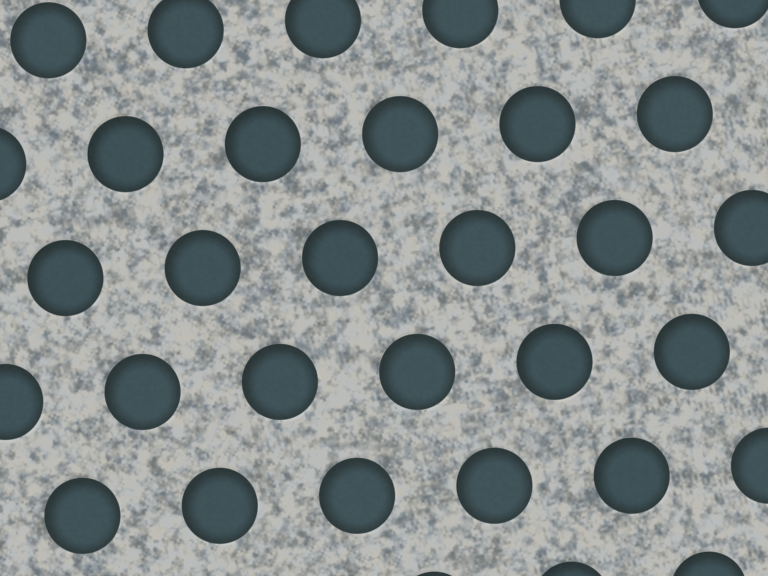
Reproduce this pattern procedurally as a WebGL 2 fragment shader.

```glsl
#version 300 es
precision highp float;
// Speckled grey sheet perforated by a slightly tilted lattice of dark round holes.

#define STEP_ACROSS vec2(0.2384, 0.0174)
#define STEP_DOWN vec2(0.1340, -0.1977)
#define LATTICE_ORIGIN vec2(0.5903, 0.5521)
#define HOLE_RADIUS 0.0660
#define EDGE_SOFTNESS 0.0016
#define GRAIN_SCALE 52.0
#define SHEET_LIGHT vec3(0.735, 0.738, 0.722)
#define SHEET_DARK vec3(0.430, 0.460, 0.475)
#define HOLE_CENTRE vec3(0.245, 0.322, 0.342)
#define HOLE_EDGE vec3(0.170, 0.212, 0.218)

uniform vec2 u_resolution;
out vec4 fragColor;

float hash(vec2 p) {
    return fract(sin(dot(p, vec2(127.1, 311.7))) * 43758.5453);
}

float valueNoise(vec2 p) {
    vec2 cell = floor(p);
    vec2 f = fract(p);
    f = f * f * (3.0 - 2.0 * f);
    float low = mix(hash(cell), hash(cell + vec2(1.0, 0.0)), f.x);
    float high = mix(hash(cell + vec2(0.0, 1.0)), hash(cell + vec2(1.0)), f.x);
    return mix(low, high, f.y);
}

// Three octaves, each rotated to hide the noise grid.
float grain(vec2 p) {
    const mat2 turn = mat2(0.8, 0.6, -0.6, 0.8);
    float sum = 0.0;
    float weight = 0.40;
    p *= GRAIN_SCALE;
    for (int i = 0; i < 3; i++) {
        sum += weight * valueNoise(p);
        p = turn * p * 2.0 + 17.3;
        weight *= 0.82;
    }
    return sum;
}

vec3 sheetColor(vec2 p) {
    float clouds = valueNoise(p * 13.0 + 5.0) - 0.5;
    float tone = grain(p) + 0.07 * clouds;
    vec3 color = mix(SHEET_DARK, SHEET_LIGHT, smoothstep(0.10, 0.68, tone));
    // Faint warm and cool flecks
    float warmth = valueNoise(p * 75.0 + 41.0) - 0.5;
    return color + warmth * vec3(0.030, 0.004, -0.034);
}

vec3 holeColor(vec2 offset, vec2 id, vec2 p) {
    // The dark wall shows widest along the upper left
    vec2 shifted = offset - vec2(0.05, -0.05) * HOLE_RADIUS;
    float wall = smoothstep(0.60, 1.04, length(shifted) / HOLE_RADIUS);
    vec3 color = mix(HOLE_CENTRE, HOLE_EDGE, wall);
    float jitter = 0.012 * (hash(id + 9.0) - 0.5);
    float dust = 0.014 * (valueNoise(p * 190.0) - 0.5);
    return color + jitter + dust;
}

void main() {
    vec2 p = gl_FragCoord.xy / u_resolution.y;

    // Nearest hole of the lattice
    mat2 lattice = mat2(STEP_ACROSS, STEP_DOWN);
    vec2 id = floor(inverse(lattice) * (p - LATTICE_ORIGIN) + 0.5);
    vec2 offset = p - LATTICE_ORIGIN - lattice * id;
    float dist = length(offset) - HOLE_RADIUS;

    // Thin rim: lit at the lower right, shaded at the upper left
    float facing = dot(normalize(offset + 1e-5), vec2(0.6, -0.8));
    float rim = exp(-pow((dist - 0.002) / 0.003, 2.0));
    vec3 sheet = sheetColor(p) + 0.05 * rim * facing;

    float softness = max(EDGE_SOFTNESS, 0.75 / u_resolution.y);
    float coverage = smoothstep(-softness, softness, dist);
    fragColor = vec4(mix(holeColor(offset, id, p), sheet, coverage), 1.0);
}
```
